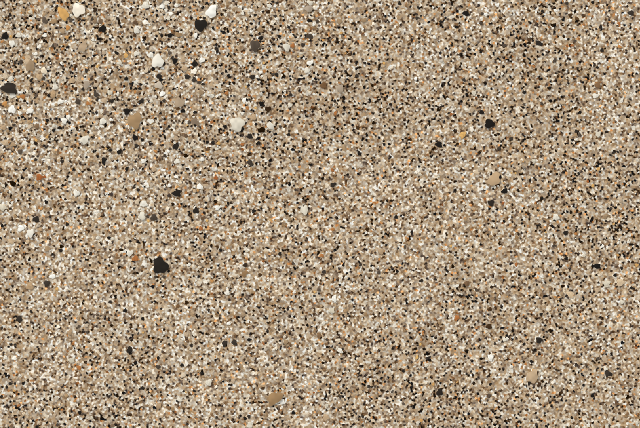
A WebGL 2 fragment shader for this texture:

```glsl
#version 300 es
precision highp float;
precision highp int;
// Dry sand seen from above: a bed of fine cellular grains in mixed tan tones,
// overlaid by three sizes of scattered, lightly shaded stones.
// A noisy mask makes the upper left coarser and richer in stones.

#define FINE_FREQ 225.0
#define SMALL_FREQ 100.0
#define MEDIUM_FREQ 52.0
#define PEBBLE_FREQ 23.0
#define TONE_SPREAD 1.12
#define TINT 0.13
#define SHADOW 0.32
#define RELIEF 0.10

uniform vec2 u_resolution;
out vec4 outColor;

// Integer hash: three independent values in 0..1 per cell and seed
vec3 hash3(vec2 cell, int seed) {
    uvec3 v = uvec3(ivec3(ivec2(cell) + 64, seed));
    v = v * 1664525u + 1013904223u;
    v.x += v.y * v.z; v.y += v.z * v.x; v.z += v.x * v.y;
    v ^= v >> 16u;
    v.x += v.y * v.z; v.y += v.z * v.x; v.z += v.x * v.y;
    return vec3(v >> 8u) / 16777216.0;
}

float valueNoise(vec2 p, int seed) {
    vec2 i = floor(p), f = fract(p);
    f = f * f * (3.0 - 2.0 * f);
    float low = mix(hash3(i, seed).x, hash3(i + vec2(1, 0), seed).x, f.x);
    float high = mix(hash3(i + vec2(0, 1), seed).x, hash3(i + vec2(1, 1), seed).x, f.x);
    return mix(low, high, f.y);
}

// 1 in the gravelly corner, 0 on the fine sand
float coarseness(vec2 p) {
    float d = length((p - vec2(0.1, 1.0)) * vec2(0.85, 1.3));
    return 1.0 - smoothstep(0.2, 0.85, d + 0.35 * (valueNoise(p * 5.0, 3) - 0.5));
}

float ramp(float a, float b, float x) { return clamp((x - a) / (b - a), 0.0, 1.0); }

// Tone by rank: evenly spread ranks give the wanted share of each colour
vec3 sandTone(float rank) {
    vec3 c = mix(vec3(0.10, 0.08, 0.06), vec3(0.26, 0.20, 0.15), ramp(-0.03, 0.02, rank));
    c = mix(c, vec3(0.48, 0.38, 0.29), ramp(0.02, 0.095, rank));
    c = mix(c, vec3(0.60, 0.51, 0.40), ramp(0.095, 0.25, rank));
    c = mix(c, vec3(0.70, 0.61, 0.50), ramp(0.25, 0.495, rank));
    c = mix(c, vec3(0.78, 0.71, 0.61), ramp(0.495, 0.765, rank));
    c = mix(c, vec3(0.88, 0.84, 0.76), ramp(0.765, 0.95, rank));
    return mix(c, vec3(0.97, 0.95, 0.90), ramp(0.95, 1.05, rank));
}

vec3 grainColor(vec3 h, float shift) {
    vec3 c = sandTone((h.x - 0.5) * TONE_SPREAD + 0.5 + shift);
    c += TINT * (h.y - 0.5) * vec3(0.5, 0.0, -0.6);
    return h.z > 0.975 ? c * vec3(1.08, 0.84, 0.60) : c;
}

vec3 stoneColor(vec3 h) {
    if (h.z < 0.20) return mix(vec3(0.13, 0.12, 0.11), vec3(0.38, 0.33, 0.28), h.x * h.x);
    if (h.z < 0.46) return mix(vec3(0.82, 0.78, 0.69), vec3(0.96, 0.95, 0.91), h.x);
    if (h.z < 0.53) return mix(vec3(0.62, 0.36, 0.20), vec3(0.86, 0.69, 0.42), h.x);
    return grainColor(vec3(h.xy, 0.0), 0.0);
}

// Fine grains: nearest cell colour, blended over one pixel at the borders
vec3 fineSand(vec2 p, float px) {
    vec2 q = p * FINE_FREQ, base = floor(q), cell1 = base, cell2 = base;
    float d1 = 9.0, d2 = 9.0;
    for (int j = -1; j <= 1; j++)
    for (int i = -1; i <= 1; i++) {
        vec2 cell = base + vec2(i, j);
        float d = length(cell + 0.1 + 0.8 * hash3(cell, 11).xy - q);
        if (d < d1) { d2 = d1; cell2 = cell1; d1 = d; cell1 = cell; }
        else if (d < d2) { d2 = d; cell2 = cell; }
    }
    float shift = 0.10 * (valueNoise(p * 7.0, 5) - 0.5) + 0.10 * (valueNoise(p * 32.0, 6) - 0.5);
    float blend = 0.5 - 0.5 * smoothstep(0.0, px * FINE_FREQ, d2 - d1);
    return mix(grainColor(hash3(cell1, 12), shift), grainColor(hash3(cell2, 12), shift), blend);
}

// Irregular stone outline: signed distance in cell units
float stoneEdge(vec2 d, float radius, vec3 h) {
    float turn = 6.2832 * h.x;
    d = mat2(cos(turn), sin(turn), -sin(turn), cos(turn)) * d;
    d.y *= 1.0 + 0.6 * h.y;
    float a = atan(d.y, d.x + 1e-5);
    return length(d) - radius * (1.0 + 0.13 * sin(3.0 * a + 9.0 * h.z) + 0.08 * sin(5.0 * a + 20.0 * h.y));
}

// Scatters stones of one size; density runs from fine sand (x) to gravel (y)
vec3 scatterStones(vec3 col, vec2 p, float px, float freq, vec2 density, int seed) {
    vec2 q = p * freq, base = floor(q);
    float soft = px * freq;
    for (int j = -1; j <= 1; j++)
    for (int i = -1; i <= 1; i++) {
        vec2 cell = base + vec2(i, j);
        vec3 place = hash3(cell, seed), form = hash3(cell, seed + 1), tint = hash3(cell, seed + 2);
        if (place.z > mix(density.x, density.y, coarseness((cell + 0.5) / freq))) continue;
        vec2 d = q - cell - 0.2 - 0.6 * place.xy;
        float radius = mix(0.22, 0.47, tint.y * tint.y);
        float shade = stoneEdge(d + vec2(-0.06, 0.09), radius, form);
        col *= 1.0 - SHADOW * clamp(0.5 - shade / (soft + 0.08), 0.0, 1.0);
        float light = RELIEF * dot(d / radius, vec2(-0.5, 0.8));
        float mottle = 0.12 * (valueNoise(q * 6.0, seed + 3) - 0.5);
        vec3 stone = stoneColor(tint) * (1.0 + light + mottle);
        col = mix(col, stone, clamp(0.5 - stoneEdge(d, radius, form) / soft, 0.0, 1.0));
    }
    return col;
}

void main() {
    float px = 1.0 / u_resolution.y;
    vec2 p = gl_FragCoord.xy * px;
    vec3 col = fineSand(p, px);
    col = scatterStones(col, p, px, SMALL_FREQ, vec2(0.14, 0.50), 20);
    col = scatterStones(col, p, px, MEDIUM_FREQ, vec2(0.045, 0.32), 30);
    col = scatterStones(col, p, px, PEBBLE_FREQ, vec2(0.016, 0.10), 40);
    outColor = vec4(clamp(col, 0.0, 1.0), 1.0);
}
```
